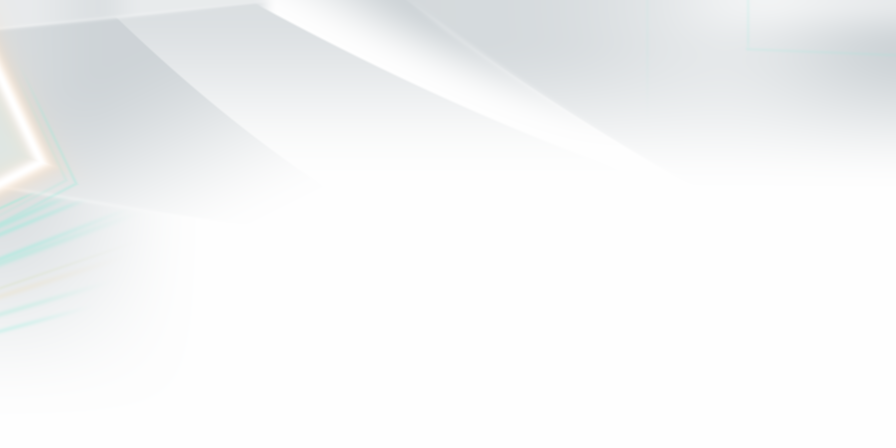
A WebGL 1 fragment shader for this background:

```glsl
precision highp float;
// Pale silver backdrop: sweeping curved panels fading to white, with a glowing corner at the left.

uniform vec2 u_resolution;

// Colours
const vec3 WHITE = vec3(0.995);
const vec3 SILVER = vec3(0.77, 0.797, 0.813);
const vec3 TEAL = vec3(0.55, 0.93, 0.86);
const vec3 AMBER = vec3(1.0, 0.86, 0.72);
const vec3 PALE_GREEN = vec3(0.88, 0.92, 0.90);

// Curves: start x, start depth, slope, bend
const vec4 LEFT_SWEEP = vec4(0.22, 0.0, 0.989, -0.321);
const vec4 MID_SWEEP = vec4(0.594, 0.021, 0.541, -0.110);
const vec4 RIGHT_SWEEP = vec4(0.924, 0.013, 0.730, -0.135);
const vec4 TOP_SEAM = vec4(0.0, 0.065, -0.10, 0.0);
const vec4 LOWER_SEAM = vec4(0.0, 0.417, 0.17, -0.03);

// Glowing corner: tips and the normals of its two sides
const vec2 GLOW_TIP = vec2(0.092, 0.362);
const vec2 OUTER_TIP = vec2(0.17, 0.41);
const vec2 UPPER_NORMAL = vec2(0.904, -0.430);
const vec2 LOWER_NORMAL = vec2(0.465, 0.885);
const float STREAK_COUNT = 9.0;

float curveDepth(vec4 curve, float x) {
  float t = x - curve.x;
  return curve.y + t * (curve.z + curve.w * t);
}

float fade(float start, float end, float v) {
  return 1.0 - smoothstep(start, end, v);
}

float line(float d, float width) {
  return exp(-d * d / (width * width));
}

float wedge(vec2 q, vec2 tip) {
  return max(dot(q - tip, UPPER_NORMAL), dot(q - tip, LOWER_NORMAL));
}

// Amount of silver over white for all panels
float panelShade(vec2 q, float soft) {
  float leftD = q.y - curveDepth(LEFT_SWEEP, q.x);
  float midDepth = curveDepth(MID_SWEEP, q.x);
  float rightDepth = curveDepth(RIGHT_SWEEP, q.x);
  float topD = q.y - curveDepth(TOP_SEAM, q.x);
  float lowerD = q.y - curveDepth(LOWER_SEAM, q.x);

  float left = 0.84 * fade(0.25, 0.80, 0.5 * q.x + q.y) * (0.82 + 0.18 * smoothstep(0.0, 0.25, q.x));
  float middle = 0.62 * fade(0.0, 0.40, q.y);
  float across = clamp((midDepth - q.y) / max(midDepth - rightDepth, 0.01), 0.0, 1.0);
  float band = 0.82 * smoothstep(0.0, 1.0, across) * fade(0.0, 0.34, q.y);
  float right = (0.72 + 0.24 * smoothstep(1.6, 2.0, q.x)) * fade(0.08, 0.43, q.y);
  right *= 1.0 - 0.45 * exp(-12.0 * dot(q - vec2(1.62, 0.0), q - vec2(1.62, 0.0)));
  right *= 1.0 - 0.55 * smoothstep(1.45, 1.75, q.x) * line(q.y, 0.07);
  float strip = mix(0.38, 0.58, smoothstep(0.05, 0.22, q.x));
  strip *= 1.0 - 0.35 * smoothstep(0.22, 0.32, q.x);
  float lower = 0.62 * fade(0.0, 0.46, q.x) * fade(0.42, 0.95, q.y);

  // Stack the panels from the centre outward
  float shade = mix(middle, left, smoothstep(-soft, soft, leftD));
  shade = mix(shade, strip, fade(-soft, soft, topD) * fade(0.56, 0.62, q.x));
  shade = mix(shade, band, fade(-soft, soft, q.y - midDepth) * smoothstep(0.56, 0.62, q.x));
  shade = mix(shade, right, fade(-soft, soft, q.y - rightDepth) * smoothstep(0.88, 0.93, q.x));
  shade = mix(shade, lower, smoothstep(-soft, soft, lowerD));

  // Thin light seams
  float seams = 0.25 * line(topD, 0.005) * fade(0.3, 0.6, q.x);
  seams += 0.3 * line(lowerD, 0.005) * fade(0.1, 0.6, q.x);
  seams += 0.18 * line(q.y - rightDepth, 0.008) * smoothstep(0.9, 1.0, q.x);
  return shade * (1.0 - seams);
}

// Slanted teal and amber rays under the lower seam
vec3 addStreaks(vec3 colour, vec2 q) {
  float below = smoothstep(-0.01, 0.02, q.y - curveDepth(LOWER_SEAM, q.x));
  for (float i = 0.0; i < STREAK_COUNT; i++) {
    float k = i / (STREAK_COUNT - 1.0);
    float depth = 0.465 + 0.27 * k + 0.012 * sin(i * 2.7) - mix(0.46, 0.27, k) * q.x;
    float reach = fade(0.02, 0.22 + 0.12 * sin(3.1 * k), q.x);
    float warm = line(k - 0.7, 0.12);
    float ray = line(q.y - depth, 0.004 + 0.004 * abs(sin(i * 1.9)));
    colour = mix(colour, mix(TEAL, AMBER, warm), 0.42 * (1.0 - 0.4 * k) * ray * reach * below);
  }
  return colour;
}

vec3 addCorner(vec3 colour, vec2 q) {
  float d = wedge(q, GLOW_TIP);
  float outer = wedge(q, OUTER_TIP);
  colour = mix(colour, PALE_GREEN, 0.7 * fade(-0.03, 0.0, d));
  float rims = line(outer, 0.004) + 0.6 * line(outer + 0.017, 0.004);
  colour = mix(colour, TEAL, 0.28 * rims * fade(0.05, 0.25, abs(q.y - 0.36)));
  colour = mix(colour, AMBER, 0.75 * exp(-abs(d - 0.008) / 0.022));
  return mix(colour, vec3(1.0), line(d, 0.017));
}

void main() {
  // Height units, with depth measured down from the top
  vec2 q = vec2(gl_FragCoord.x, u_resolution.y - gl_FragCoord.y) / u_resolution.y;
  float soft = 0.004;
  vec3 colour = mix(WHITE, SILVER, panelShade(q, soft));
  colour = addCorner(addStreaks(colour, q), q);

  // Faint teal frame at the upper right
  float frame = line(q.y - 0.11 - 0.04 * (q.x - 1.67), 0.004) * smoothstep(1.66, 1.67, q.x);
  frame += line(q.x - 1.67, 0.004) * fade(0.09, 0.12, q.y);
  frame += 0.5 * line(q.x - 1.445, 0.004) * fade(0.1, 0.3, q.y);
  gl_FragColor = vec4(mix(colour, TEAL, 0.12 * frame), 1.0);
}
```
